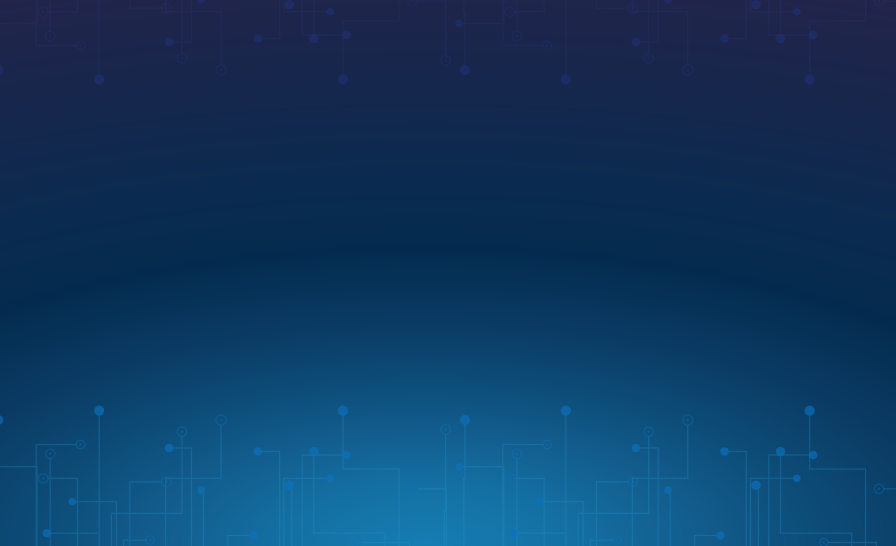
A WebGL 2 fragment shader for this background:

```glsl
#version 300 es
precision highp float;
// Deep blue elliptical glow with faint circuit traces along the lower and upper edges.

#define DESIGN vec2(768.0, 468.0)
#define GLOW_CENTER vec2(366.0, 0.0)
#define GLOW_RADII vec2(594.0, 253.0)
#define TILE 400.0
#define TOP_SHIFT 48.0
#define LINE_HALF 0.5
#define LINE_ALPHA 0.32
#define NODE_ALPHA 0.62

uniform vec2 u_resolution;
out vec4 outColor;

float pixelSize;

// Antialiased coverage of a signed distance
float fill(float d) {
    return clamp(0.5 - d / pixelSize, 0.0, 1.0);
}

// Distance to a straight segment
float segment(vec2 p, vec2 a, vec2 b) {
    vec2 ab = b - a;
    float t = clamp(dot(p - a, ab) / max(dot(ab, ab), 0.001), 0.0, 1.0);
    return length(p - a - ab * t);
}

// Blends towards the next colour stop between two radii
vec3 stop(vec3 color, vec3 next, float from, float to, float r) {
    return mix(color, next, clamp((r - from) / (to - from), 0.0, 1.0));
}

vec3 background(vec2 p) {
    float r = length((p - GLOW_CENTER) / GLOW_RADII);
    vec3 c = vec3(0.085, 0.49, 0.70);
    c = stop(c, vec3(0.08, 0.44, 0.64), 0.0, 0.20, r);
    c = stop(c, vec3(0.07, 0.36, 0.55), 0.20, 0.40, r);
    c = stop(c, vec3(0.05, 0.30, 0.47), 0.40, 0.56, r);
    c = stop(c, vec3(0.04, 0.23, 0.39), 0.56, 0.76, r);
    c = stop(c, vec3(0.015, 0.17, 0.31), 0.76, 1.0, r);
    c = stop(c, vec3(0.045, 0.165, 0.31), 1.0, 1.26, r);
    c = stop(c, vec3(0.09, 0.15, 0.30), 1.26, 1.60, r);
    return stop(c, vec3(0.14, 0.14, 0.29), 1.60, 2.0, r);
}

// One row of evenly stepped nodes: returns (trace, node) coverage.
// row: first x, step, base height, slope; wire: drop, sideways run, phase
// alternate: height zigzag; rings: bit mask of the hollow nodes
vec2 nodeRow(vec2 p, vec4 row, float alternate, vec3 wire, float radius, int rings) {
    vec2 cover = vec2(0.0);
    for (int i = 0; i < 4; i++) {
        float k = float(i);
        float zigzag = (i & 1) == 0 ? alternate : -alternate;
        float height = row.z + row.w * k + zigzag;
        float bend = max(height - wire.x, 0.0);
        float run = wire.y * sin(2.1 * k + wire.z);
        float x = mod(p.x - row.x - row.y * k + TILE * 0.5, TILE) - TILE * 0.5;
        vec2 q = vec2(x, p.y);

        // Trace leaves the node, turns sideways, then drops to the edge
        float d = segment(q, vec2(0.0, height), vec2(0.0, bend));
        d = min(d, segment(q, vec2(0.0, bend), vec2(run, bend)));
        d = min(d, segment(q, vec2(run, bend), vec2(run, 0.0)));
        float disc = length(q - vec2(0.0, height)) - radius;
        float trace = fill(max(d - LINE_HALF, -disc));

        // Hollow nodes keep a thin rim and a small core
        bool hollow = ((rings >> i) & 1) == 1;
        float rim = max(fill(abs(disc) - LINE_HALF), fill(disc + radius - 1.0));
        float node = hollow ? 0.65 * rim : fill(disc);
        cover = max(cover, vec2(trace, node));
    }
    return cover;
}

// All rows of the circuit, measured up from its own edge
vec2 circuit(vec2 p) {
    vec2 c = nodeRow(p, vec4(85.0, 104.5, 112.0, 0.0), 4.0, vec3(50.0, -55.0, 0.0), 4.3, 2);
    c = max(c, nodeRow(p, vec4(43.0, 113.0, 88.0, 1.0), -9.0, vec3(70.0, -70.0, 0.0), 4.0, 11));
    c = max(c, nodeRow(p, vec4(69.0, 76.0, 87.0, -3.0), 0.0, vec3(0.0, -38.0, 1.57), 3.6, 1));
    c = max(c, nodeRow(p, vec4(37.0, 105.5, 58.0, -3.0), 0.0, vec3(0.0, -35.0, -1.0), 4.0, 11));
    c = max(c, nodeRow(p, vec4(62.0, 110.5, 38.0, 10.0), 0.0, vec3(0.0, 45.0, 1.0), 3.2, 0));
    return max(c, nodeRow(p, vec4(40.0, 88.7, 8.5, -1.0), 2.5, vec3(0.0, 45.0, 1.57), 3.5, 10));
}

void main() {
    vec2 p = gl_FragCoord.xy / u_resolution * DESIGN;
    pixelSize = DESIGN.x / u_resolution.x;
    vec3 color = background(p);

    // The upper circuit is the lower one flipped and pushed past the edge
    bool upper = p.y > DESIGN.y * 0.5;
    vec2 q = vec2(p.x, upper ? DESIGN.y - p.y + TOP_SHIFT : p.y);
    vec3 nodeColor = upper ? vec3(0.12, 0.19, 0.46) : vec3(0.04, 0.45, 0.76);
    vec3 traceColor = upper ? vec3(0.14, 0.21, 0.45) : vec3(0.12, 0.58, 0.82);
    vec2 cover = circuit(q);
    color = mix(color, traceColor, cover.x * LINE_ALPHA);
    color = mix(color, nodeColor, cover.y * NODE_ALPHA);
    outColor = vec4(color, 1.0);
}
```
